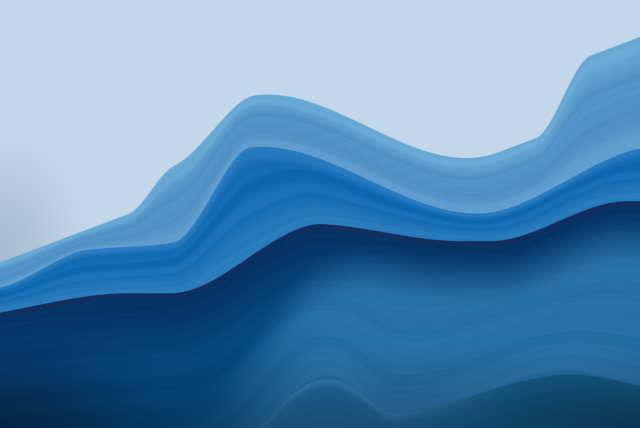
This background is drawn by a Shadertoy shader. Its source:

```glsl
// Layered blue waves with fine flowing strata beneath a pale sky.

float hash(float n) { return fract(sin(n * 127.1) * 43758.5453); }

float noise(vec2 p) {
    vec2 i = floor(p), f = fract(p);
    f = f * f * (3.0 - 2.0 * f);
    float n = i.x + 57.0 * i.y;
    return mix(mix(hash(n), hash(n + 1.0), f.x),
               mix(hash(n + 57.0), hash(n + 58.0), f.x), f.y);
}

// Smooth rise (or fall) of the given height between a and b
float ramp(float x, float a, float b, float height) {
    return height * smoothstep(a, b, x);
}

// Wave crests, from back to front
float backCrest(float x) {
    return 0.387 + 0.375 * x + ramp(x, 0.30, 0.41, 0.072) + ramp(x, 0.40, 0.60, 0.10)
         + ramp(x, 0.55, 1.17, -0.353) + ramp(x, 1.255, 1.385, 0.145);
}

float middleCrest(float x) {
    return 0.328 + 0.217 * x + ramp(x, 0.0, 0.2, 0.045) + ramp(x, 0.17, 0.42, -0.028)
         + ramp(x, 0.405, 0.59, 0.185) + ramp(x, 0.56, 1.17, -0.277) + ramp(x, 1.16, 1.5, 0.075);
}

float frontCrest(float x) {
    return 0.2537 + ramp(x, -0.15, 0.3, 0.061) + ramp(x, 0.40, 0.76, 0.163)
         + ramp(x, 0.72, 1.08, -0.041) + ramp(x, 1.15, 1.47, 0.093);
}

float floorCrest(float x) {
    return -0.1 + ramp(x, 0.47, 0.76, 0.213) + ramp(x, 0.78, 0.93, -0.08)
         + ramp(x, 0.90, 1.34, 0.092) + ramp(x, 1.34, 1.6, -0.04);
}

// Antialiased coverage of the region where depth is positive
float cover(float depth) {
    float w = fwidth(depth) * 0.75;
    return smoothstep(-w, w, depth);
}

// Flat bands of random tone in -0.5..0.5 with crisp, smoothed borders
float strata(float t, float count, float seed) {
    float s = t * count, i = floor(s) + seed;
    float w = clamp(fwidth(s) * 1.5, 0.001, 1.0);
    return mix(hash(i), hash(i + 1.0), smoothstep(1.0 - w, 1.0, fract(s))) - 0.5;
}

// Broad bands overlaid with hairline ones
float grain(float t, float count, float seed) {
    return strata(t, count, seed) + 0.4 * strata(t, count * 4.3, seed + 31.0);
}

vec3 backColor(float t, float tone) {
    vec3 c = mix(vec3(0.42, 0.67, 0.84), vec3(0.32, 0.575, 0.785), smoothstep(0.05, 0.45, t));
    c = mix(c, vec3(0.38, 0.62, 0.81), smoothstep(0.65, 0.95, t));
    return c + 0.045 * tone;
}

vec3 middleColor(float t, float tone) {
    vec3 c = mix(vec3(0.16, 0.48, 0.75), vec3(0.07, 0.42, 0.70), smoothstep(0.06, 0.20, t));
    c = mix(c, vec3(0.16, 0.48, 0.73), smoothstep(0.35, 0.95, t));
    return c + 0.035 * tone;
}

vec3 frontColor(vec2 p, float depth, float tone) {
    // Navy rim fading into deep blue, then into a brighter glow on the right
    vec3 c = mix(vec3(0.02, 0.205, 0.40), vec3(0.015, 0.29, 0.50), smoothstep(0.03, 0.20, depth));
    c = mix(c, vec3(0.02, 0.215, 0.41), 0.8 * smoothstep(0.45, 0.0, p.x));
    float glowStart = mix(0.27, 0.045, smoothstep(0.40, 0.90, p.x));
    float glow = smoothstep(glowStart - 0.03, glowStart + 0.12, depth) * smoothstep(0.3, 0.8, p.x);
    c = mix(c, vec3(0.155, 0.44, 0.65), glow);
    c += tone * mix(vec3(0.015, 0.03, 0.04), vec3(0.035), glow);
    c = mix(vec3(0.065, 0.18, 0.37), c, cover(depth - 0.011));
    return c;
}

void mainImage(out vec4 fragColor, in vec2 fragCoord) {
    vec2 uv = fragCoord / iResolution.xy;
    vec2 p = vec2(uv.x * 1.5, uv.y);
    float back = backCrest(p.x), middle = middleCrest(p.x);
    float front = frontCrest(p.x), ground = floorCrest(p.x);

    // Sky with a dim left side
    vec3 color = mix(vec3(0.765, 0.842, 0.918), vec3(0.66, 0.745, 0.82),
                     smoothstep(0.24, 0.0, length((p - vec2(0.0, 0.42)) * vec2(1.0, 0.8))));

    // Back and middle waves: strata follow the two neighbouring crests
    float bend = noise(p * vec2(4.0, 5.0)) - 0.5;
    float tBack = (back - p.y) / (back - middle);
    float tMiddle = (middle - p.y) / (middle - front);
    color = mix(color, backColor(tBack, grain(tBack + 0.12 * bend, 9.0, 3.0)), cover(back - p.y));
    color = mix(color, middleColor(tMiddle, grain(tMiddle + 0.22 * bend, 7.0, 17.0)),
                cover(middle - p.y));

    // Front wave: strata flow down towards the ground swell
    float depth = front - p.y;
    float tFront = depth / (front - ground) + 0.10 * bend;
    vec3 sea = frontColor(p, depth, grain(tFront, 13.0, 43.0));

    // Ground swell with a pale ribbon along its crest
    float sink = ground - p.y;
    float ribbonSpan = smoothstep(0.55, 0.72, p.x) * smoothstep(1.25, 0.85, p.x);
    vec3 swell = mix(vec3(0.12, 0.40, 0.60), vec3(0.07, 0.34, 0.52), smoothstep(0.9, 1.3, p.x));
    swell += 0.025 * grain(sink * 5.0 + 0.1 * bend, 6.0, 71.0);
    swell += 0.07 * ribbonSpan * smoothstep(0.025, 0.0, sink);
    sea = mix(sea, swell, cover(sink));

    // Darkened lower border and corners
    float shade = smoothstep(0.22, -0.05, p.y) * mix(0.25, 0.40, smoothstep(0.35, 0.75, abs(p.x - 0.75)));
    color = mix(color, sea * (1.0 - shade), cover(depth));
    fragColor = vec4(color, 1.0);
}
```
